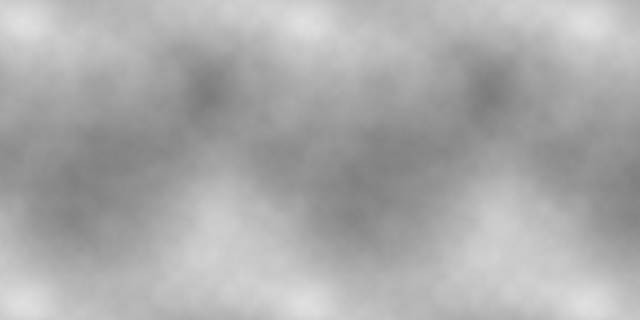
This texture is drawn by a WebGL 2 fragment shader. Its source:

```glsl
#version 300 es
precision highp float;
// Draws soft grey clouds that repeat in square tiles.

uniform vec2 u_resolution;
out vec4 fragColor;

const float TAU = 6.2831853;
const float TILE_SIZE = 0.88;               // in canvas heights
const vec2 TILE_OFFSET = vec2(0.0, -0.092);
const float MEAN_GREY = 0.645;
const int OCTAVES = 6;

// Integer hash of a lattice cell, 0 to 1
float hash(ivec2 cell, int seed) {
    uint h = uint(cell.x) * 1597u + uint(cell.y) * 51749u + uint(seed) * 7919u;
    h = (h ^ (h >> 15)) * 739981u;
    h = (h ^ (h >> 13)) * 277803u;
    return float((h ^ (h >> 16)) & 65535u) / 65535.0;
}

// Value noise that wraps after a whole number of cells
float tiledNoise(vec2 p, int cells, int seed) {
    ivec2 a = ivec2(mod(floor(p), float(cells)));
    ivec2 b = (a + 1) % cells;
    vec2 f = fract(p);
    f = f * f * f * (f * (f * 6.0 - 15.0) + 10.0);
    float low = mix(hash(a, seed), hash(ivec2(b.x, a.y), seed), f.x);
    float high = mix(hash(ivec2(a.x, b.y), seed), hash(b, seed), f.x);
    return mix(low, high, f.y);
}

// Fine cloud texture, centred on zero
float cloudDetail(vec2 uv, int firstCells, float amplitude) {
    float sum = 0.0;
    int cells = firstCells;
    for (int i = 0; i < OCTAVES; i++) {
        sum += amplitude * (tiledNoise(uv * float(cells), cells, i + 3) - 0.5);
        cells *= 2;
        amplitude *= 0.52;
    }
    return sum;
}

float wave(float turns) {
    return cos(TAU * turns);
}

// Broad diagonal banks of light and shade
float cloudBanks(vec2 uv) {
    return 0.073 * wave(uv.y - 0.04)
         + 0.035 * wave(uv.x + 0.05)
         - 0.046 * wave(uv.x - uv.y)
         + 0.029 * wave(uv.x + uv.y);
}

// Periodic soft spot, 1 at its centre
float glow(vec2 uv, vec2 centre, float tightness) {
    vec2 d = uv - centre;
    return exp(tightness * (wave(d.x) + wave(d.y) - 2.0));
}

void main() {
    vec2 uv = gl_FragCoord.xy / u_resolution.y / TILE_SIZE + TILE_OFFSET;
    float grey = MEAN_GREY + cloudBanks(uv) + cloudDetail(uv, 4, 0.11);
    grey += 0.08 * glow(uv, vec2(0.09, -0.07), 5.0);
    grey -= 0.04 * glow(uv, vec2(0.5, -0.48), 4.0);
    fragColor = vec4(vec3(clamp(grey, 0.0, 1.0)), 1.0);
}
```
